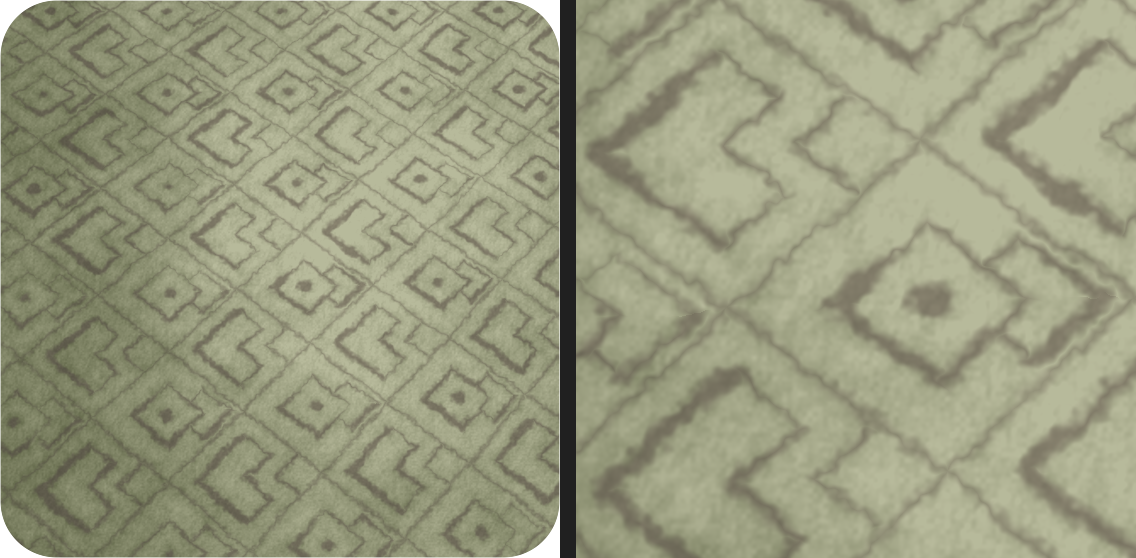
Left: the whole. Right: its middle third, enlarged.
Give the GLSL for this texture, as a Shadertoy shader.

```glsl
// Sage plush carpet seen at an angle: a checkerboard of carved diamonds and chevrons.

const vec3 PILE_DARK = vec3(0.46, 0.48, 0.36);
const vec3 PILE_LIGHT = vec3(0.70, 0.71, 0.59);
const vec3 GROOVE = vec3(0.41, 0.385, 0.33);
const vec3 PAPER = vec3(1.0);

float hash(vec2 p) {
    return fract(sin(dot(p, vec2(127.1, 311.7))) * 43758.5453);
}

float noise(vec2 p) {
    vec2 i = floor(p), f = fract(p);
    f = f * f * (3.0 - 2.0 * f);
    return mix(mix(hash(i), hash(i + vec2(1, 0)), f.x),
               mix(hash(i + vec2(0, 1)), hash(i + vec2(1, 1)), f.x), f.y);
}

float fbm(vec2 p) {
    float sum = 0.0, amp = 0.5;
    for (int i = 0; i < 4; i++) {
        sum += amp * noise(p);
        p = mat2(1.6, 1.2, -1.2, 1.6) * p + 7.3;
        amp *= 0.5;
    }
    return sum / 0.9375;
}

float segment(vec2 p, vec2 a, vec2 b) {
    vec2 ab = b - a;
    return length(p - a - ab * clamp(dot(p - a, ab) / dot(ab, ab), 0.0, 1.0));
}

float roundedBox(vec2 p, vec2 halfSize, float radius) {
    vec2 d = abs(p) - halfSize + radius;
    return length(max(d, 0.0)) + min(max(d.x, d.y), 0.0) - radius;
}

float squareDist(vec2 p) {
    return max(abs(p.x), abs(p.y));
}

// Mirror across the cell diagonal that runs from left to right
vec2 foldDiagonal(vec2 p) {
    return p.x < p.y ? p : p.yx;
}

// Undo the perspective: canvas point (y down) to rows and columns
vec2 floorPlane(vec2 p) {
    const vec2 tilt = vec2(0.016, -0.059);
    mat2 m = mat2(vec2(0.2148, 0.0) - tilt.x * p,
                  vec2(-0.0175, 0.1393) - tilt.y * p);
    return inverse(m) * (p - vec2(0.0895, 0.0202));
}

// Concentric diamond with a centre dot and a hook on its right
float diamondMotif(vec2 p) {
    vec2 f = foldDiagonal(p);
    float ring = abs(squareDist(p) - 0.235) - 0.008 - 0.014 * smoothstep(0.1, -0.2, p.y);
    float core = length(p) - 0.055;
    float hookWidth = p.x > p.y ? 0.020 : 0.007;
    float hook = segment(f, vec2(0.05, 0.42), vec2(0.42)) - hookWidth;
    float link = segment(f, vec2(0.05, 0.42), vec2(0.05, 0.26)) - 0.004;
    return min(min(ring, core), min(hook, link));
}

// Chevron pointing left, thick on its outer sides, with a small square at its right
float chevronMotif(vec2 p) {
    vec2 f = foldDiagonal(p);
    float outer = segment(f, vec2(-0.31), vec2(-0.31, 0.28)) - 0.029;
    float cap = segment(f, vec2(-0.31, 0.31), vec2(0.0, 0.31)) - 0.009;
    float inner = segment(f, vec2(0.0, 0.31), vec2(0.0)) - 0.015;
    float tail = segment(f, vec2(0.19), vec2(0.19, 0.47)) - 0.007;
    return min(min(outer, cap), min(inner, tail));
}

void mainImage(out vec4 fragColor, in vec2 fragCoord) {
    vec2 size = vec2(1.0, iResolution.y / iResolution.x);
    vec2 p = fragCoord / iResolution.x;
    p.y = size.y - p.y;

    // Diagonal cells, their borders ruffled by the pile
    vec2 uv = floorPlane(p);
    vec2 q = vec2(uv.x + uv.y, uv.x - uv.y);
    q += 0.070 * (vec2(fbm(p * 34.0), fbm(p * 34.0 + 31.0)) - 0.5);
    q += 0.035 * (vec2(noise(p * 170.0), noise(p * 170.0 + 57.0)) - 0.5);
    vec2 cell = floor(q + 0.5);
    vec2 local = q - cell;

    // Carved lines, worn unevenly from cell to cell
    bool isDiamond = mod(cell.x + cell.y, 2.0) < 0.5;
    float motif = isDiamond ? diamondMotif(local) : chevronMotif(local);
    float seam = 0.5 - squareDist(local) - 0.006;
    float wear = 0.010 * (hash(cell) - 0.5) + 0.055 * (fbm(p * 26.0 + 9.0) - 0.5);
    float carved = 1.0 - smoothstep(-0.024, 0.032, motif + wear);
    float seamLine = 1.0 - smoothstep(-0.016, 0.032, seam + 0.5 * wear);
    float groove = max(carved * 0.82, seamLine * 0.55);
    float hollow = exp(-13.0 * max(min(motif, seam + 0.005), 0.0));

    // Broad light, patchy nap and fine fibres
    vec2 toLight = (p - vec2(0.64, 0.32)) * vec2(1.1, 0.95);
    float light = 0.27 + 0.80 * exp(-5.0 * dot(toLight, toLight));
    light -= 0.24 * smoothstep(0.40, 0.0, p.x);
    light += 0.10 * smoothstep(0.7, 1.0, p.x) * (1.0 - p.y);
    light += 0.55 * (fbm(p * 4.5 + 3.0) - 0.5) + 0.40 * (fbm(p * 16.0 + 5.0) - 0.5);
    vec2 strand = vec2(p.x + 0.5 * p.y, p.y - 0.5 * p.x);
    float fibre = noise(strand * vec2(260.0, 120.0)) + noise(p * 330.0) - 1.0;
    light += 0.20 * fibre + 0.32 * (fbm(p * 70.0) - 0.5) - 0.32 * hollow + 0.17;

    vec3 color = mix(PILE_DARK, PILE_LIGHT, clamp(light, -0.2, 1.08));
    color = mix(color, GROOVE * (0.90 + 0.3 * light), groove);

    // Rounded corners
    float border = roundedBox(p - 0.5 * size, 0.5 * size - 0.001, 0.1);
    color = mix(color, PAPER, smoothstep(-0.001, 0.001, border));
    fragColor = vec4(color, 1.0);
}
```
